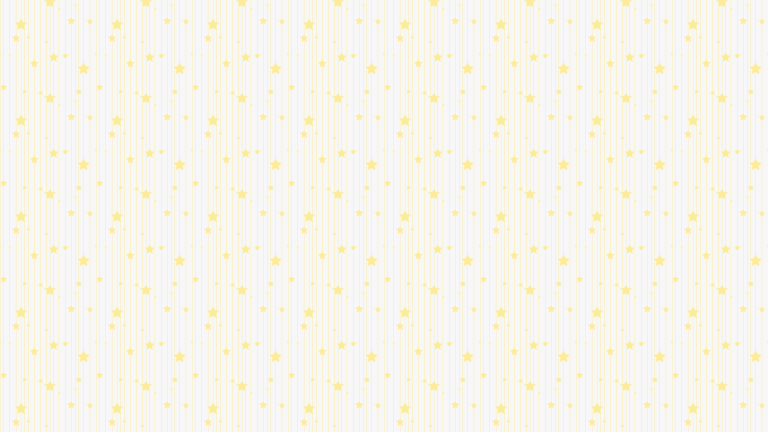
A WebGL 1 fragment shader for this pattern:

```glsl
precision highp float;
// Pale wallpaper of yellow five-pointed stars hung on fine vertical threads.

#define TILES_ACROSS 8.0
#define STARS 19
#define GROUND vec3(0.97, 0.97, 0.97)
#define YELLOW vec3(0.99, 0.925, 0.60)
#define THREAD_WIDTH 0.0047
#define MEAN_RADIUS 0.0355
#define INNER_RATIO 0.5
#define ROW_STEP 0.566

const float PI = 3.14159265;

uniform vec2 u_resolution;

// Centre of star i in its tile, measured from the top left
vec2 starCentre(float i) {
  float sway = 0.0145 * cos((i - 13.0) * 1.197);
  float drift = 0.38 * cos((i - 4.0) * 0.491) + 0.17 * cos((i - 4.0) * 1.047);
  return vec2((i + 1.0) * 0.052 + sway, 0.14 + ROW_STEP * i + drift);
}

// Two waves mix large, medium and tiny stars
float starRadius(float i) {
  float phase = (i - 16.0) * 2.0 * PI / 3.3;
  return MEAN_RADIUS * (1.0 + 0.62 * cos(phase) + 0.32 * cos(0.5 * phase));
}

// Signed distance to the edge lines of an upright five-pointed star
float starDistance(vec2 p, float radius) {
  float sector = PI / 5.0;
  float angle = mod(atan(p.x, p.y + 1e-6) + sector, 2.0 * sector) - sector;
  vec2 folded = length(p) * vec2(cos(angle), abs(sin(angle)));
  vec2 tip = vec2(radius, 0.0);
  vec2 notch = radius * INNER_RATIO * vec2(cos(sector), sin(sector));
  vec2 edge = notch - tip;
  return dot(folded - tip, normalize(vec2(edge.y, -edge.x)));
}

// Share of a pixel covered by a centred band
float bandCoverage(float x, float width, float pixel) {
  float right = min(x + 0.5 * pixel, 0.5 * width);
  float left = max(x - 0.5 * pixel, -0.5 * width);
  return clamp((right - left) / pixel, 0.0, 1.0);
}

void main() {
  // Square tiles, counted from the top left corner
  float pixel = TILES_ACROSS / u_resolution.x;
  vec2 p = vec2(gl_FragCoord.x, u_resolution.y - gl_FragCoord.y) * pixel;

  float threads = 0.0;
  float stars = 0.0;
  for (int k = 0; k < STARS; k++) {
    float i = float(k);
    vec2 offset = p - starCentre(i);
    offset -= floor(offset + 0.5);
    threads = max(threads, bandCoverage(offset.x, THREAD_WIDTH, pixel));
    float d = starDistance(vec2(offset.x, -offset.y), starRadius(i));
    stars = max(stars, clamp(0.5 - d / pixel, 0.0, 1.0));
  }

  // Stars lie over the threads
  gl_FragColor = vec4(mix(GROUND, YELLOW, max(threads, stars)), 1.0);
}
```
